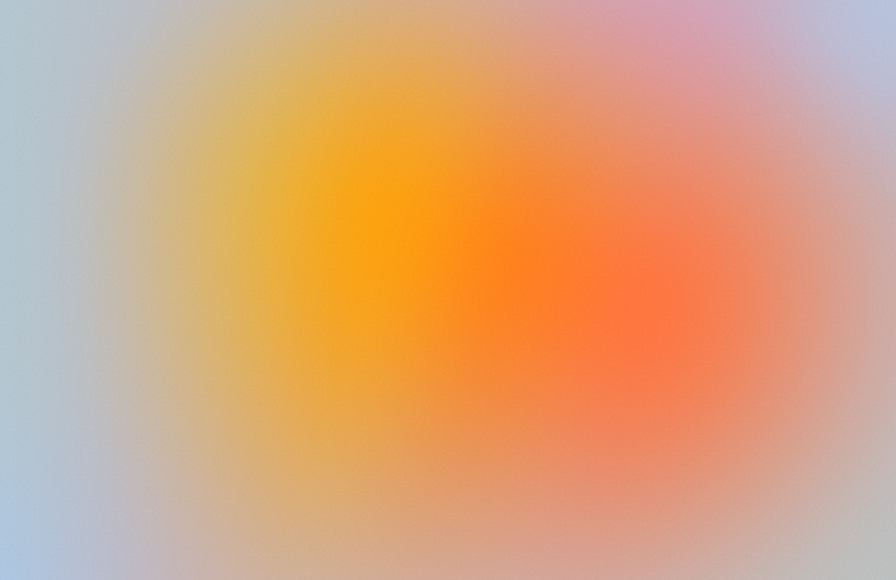
A Shadertoy shader for this background:

```glsl
// Soft amber and coral glow on a misty blue-grey backdrop with fine grain.

const float ASPECT = 1.542;
const float GLOW_RADIUS = 0.602;
const vec2 GLOW_START = vec2(0.663, 0.618);
const vec2 GLOW_END = vec2(1.084, 0.478);

const vec3 TEAL_MIST = vec3(0.70, 0.78, 0.82);
const vec3 BLUE_MIST = vec3(0.67, 0.78, 0.90);
const vec3 MAUVE = vec3(0.775, 0.705, 0.715);
const vec3 ROSE = vec3(0.83, 0.63, 0.73);
const vec3 LAVENDER = vec3(0.72, 0.76, 0.86);
const vec3 WARM_GREY = vec3(0.74, 0.75, 0.75);

const vec3 YELLOW = vec3(0.94, 0.72, 0.12);
const vec3 AMBER = vec3(0.99, 0.63, 0.06);
const vec3 ORANGE = vec3(1.00, 0.51, 0.11);
const vec3 CORAL = vec3(1.00, 0.46, 0.25);

vec2 hashGradient(vec2 cell) {
    vec3 q = fract(cell.xyx * vec3(0.1031, 0.1030, 0.0973));
    q += dot(q, q.yzx + 33.33);
    return 2.0 * fract((q.xx + q.yz) * q.zy) - 1.0;
}

float gradientNoise(vec2 p) {
    vec2 cell = floor(p);
    vec2 f = fract(p);
    vec2 blend = f * f * f * (f * (f * 6.0 - 15.0) + 10.0);
    vec2 right = vec2(1.0, 0.0);
    vec2 up = vec2(0.0, 1.0);
    float low = mix(dot(hashGradient(cell), f),
                    dot(hashGradient(cell + right), f - right), blend.x);
    float high = mix(dot(hashGradient(cell + up), f - up),
                     dot(hashGradient(cell + 1.0), f - 1.0), blend.x);
    return mix(low, high, blend.y);
}

// Gaussian spot with separate horizontal and vertical radii.
float softSpot(vec2 p, vec2 center, vec2 radius) {
    vec2 d = (p - center) / radius;
    return exp(-dot(d, d));
}

// Rounded falloff around a segment, stretched below it.
float glowMask(vec2 p, vec2 a, vec2 b, float radius) {
    vec2 axis = b - a;
    float along = clamp(dot(p - a, axis) / dot(axis, axis), 0.0, 1.0);
    vec2 d = p - a - axis * along;
    float squash = mix(0.66, 0.90, smoothstep(0.5, 1.3, p.x));
    d.y *= d.y < 0.0 ? squash : 1.0;
    return 1.0 - smoothstep(0.0, radius, length(d));
}

vec3 backdrop(vec2 uv, vec2 p) {
    vec3 mist = mix(BLUE_MIST, TEAL_MIST, smoothstep(-0.1, 0.4, uv.y));
    vec3 color = mix(mist, MAUVE, smoothstep(-0.04, 0.26, uv.x));
    color = mix(color, TEAL_MIST, 0.45 * softSpot(p, vec2(0.25, 1.05), vec2(0.25)));
    color = mix(color, ROSE, 0.9 * softSpot(p, vec2(1.16, 0.95), vec2(0.35, 0.22)));
    color = mix(color, LAVENDER, softSpot(p, vec2(ASPECT, 1.0), vec2(0.22, 0.25)));
    return mix(color, WARM_GREY, softSpot(p, vec2(ASPECT, 0.0), vec2(0.42, 0.32)));
}

// Warm hues running from yellow on the left to coral on the right.
vec3 glowColor(float t) {
    vec3 color = mix(YELLOW, AMBER, smoothstep(0.18, 0.43, t));
    color = mix(color, ORANGE, smoothstep(0.40, 0.58, t));
    return mix(color, CORAL, smoothstep(0.53, 0.74, t));
}

void mainImage(out vec4 fragColor, in vec2 fragCoord) {
    vec2 uv = fragCoord / iResolution.xy;
    vec2 p = vec2(uv.x * ASPECT, uv.y);

    float hue = uv.x - 0.18 * (uv.y - 0.5);
    float glow = glowMask(p, GLOW_START, GLOW_END, GLOW_RADIUS);
    vec3 color = mix(backdrop(uv, p), glowColor(hue), glow);

    // Fine paper grain
    color += 0.018 * gradientNoise(p * 240.0);
    fragColor = vec4(clamp(color, 0.0, 1.0), 1.0);
}
```
